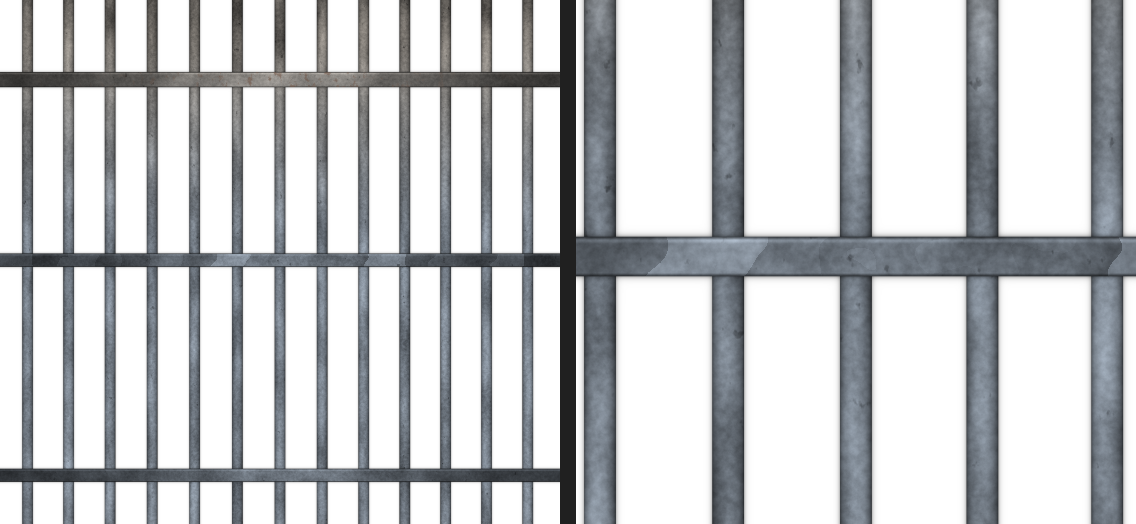
Left: the whole. Right: its middle third, enlarged.
Write a Shadertoy shader that draws this pattern.

```glsl
// Weathered steel bars crossed by three flat rails on a white ground.

const float BAR_COUNT = 13.0;
const float BAR_FIRST = 0.0528;
const float BAR_STEP = 0.0797;
const float BAR_HALF = 0.0101;
const int RAIL_COUNT = 3;
// Each rail: centre height, half thickness
const vec2 RAILS[RAIL_COUNT] = vec2[](
    vec2(0.0930, 0.0124), vec2(0.5035, 0.0126), vec2(0.8480, 0.0143));

float hash(vec2 cell) {
    vec3 q = fract(cell.xyx * vec3(0.1031, 0.1030, 0.0973));
    q += dot(q, q.yzx + 33.33);
    return fract((q.x + q.y) * q.z);
}

float cornerSlope(vec2 cell, vec2 offset) {
    float angle = 6.2832 * hash(cell);
    return dot(vec2(cos(angle), sin(angle)), offset);
}

float gradientNoise(vec2 p) {
    vec2 i = floor(p), f = p - i;
    vec2 w = f * f * f * (f * (f * 6.0 - 15.0) + 10.0);
    vec2 e = vec2(0.0, 1.0);
    float low = mix(cornerSlope(i, f), cornerSlope(i + e.yx, f - e.yx), w.x);
    float high = mix(cornerSlope(i + e, f - e), cornerSlope(i + 1.0, f - 1.0), w.x);
    return mix(low, high, w.y);
}

float fbm(vec2 p) {
    float sum = 0.0, gain = 0.6;
    for (int i = 0; i < 4; i++) {
        sum += gain * gradientNoise(p);
        p = mat2(1.6, 1.2, -1.2, 1.6) * p + 7.3;
        gain *= 0.55;
    }
    return sum;
}

// Coverage of a shape from its signed distance
float cover(float d, float pixel) {
    return 1.0 - smoothstep(-0.6 * pixel, 0.6 * pixel, d);
}

float softShadow(float d, float strength, float reach) {
    return 1.0 - strength * exp(-max(d, 0.0) / reach);
}

// Cool steel low down, warmer and browner near the top
vec3 steelTint(float tone, float height) {
    vec3 cool = vec3(0.93, 1.0, 1.08), warm = vec3(1.04, 1.0, 0.95);
    return tone * mix(cool, warm, smoothstep(0.5, 0.95, height));
}

float barCentre(float index) {
    return BAR_FIRST + BAR_STEP * index + 0.001 + 0.0031 * sin(0.6 * (index - 4.6));
}

// Broad stains, fine grain and dark pits
float wear(vec2 p, vec2 stainScale, float seed) {
    float stain = fbm(p * stainScale + seed * 17.3);
    float grain = fbm(p * 170.0 + seed * 5.1);
    float pits = smoothstep(0.3, 0.5, fbm(p * vec2(85.0, 60.0) + seed * 9.7));
    return 0.27 * stain + 0.12 * grain - 0.13 * pits;
}

vec3 barColor(vec2 p, float across, float index) {
    float tone = 0.47 + 0.07 * (hash(vec2(index, 3.0)) - 0.5);
    tone += wear(p, vec2(24.0, 9.0), index + 1.0);
    // Grimy upper ends, reaching down a different length on each bar
    float grimeStart = 0.96 - 0.09 * hash(vec2(index, 8.0));
    tone -= 0.13 * smoothstep(grimeStart - 0.02, grimeStart + 0.05, p.y);
    float roundness = sqrt(max(1.0 - across * across, 0.0));
    tone *= mix(0.32, 1.1, roundness) - 0.06 * across;
    return steelTint(clamp(tone, 0.08, 0.8), p.y);
}

vec3 railColor(vec2 p, float along, float across, float index, float edge) {
    float middle = exp(-pow((along - 0.51) / 0.27, 2.0));
    float peak = 0.44 + 0.06 * index;
    float tone = mix(0.21, peak, middle);
    tone += wear(p, vec2(13.0, 20.0), index + 31.0) * mix(0.45, 0.9, middle);
    // Blotchy repaired patches on the middle rail
    float patchCell = floor(p.x * 17.0 + 0.8 * gradientNoise(p * 32.0));
    float patched = 1.0 - min(abs(index - 1.0), 1.0);
    tone += 0.17 * patched * (hash(vec2(patchCell, 4.0)) - 0.5);
    // Thin dark outline with a pale bevel below the upper edge
    tone += 0.10 * smoothstep(0.62, 0.8, across);
    tone *= mix(0.45, 1.0, smoothstep(0.0, 0.0024, edge));
    vec3 color = steelTint(clamp(tone, 0.08, 0.82), p.y);
    // Rust flecks on the top rail
    float rust = smoothstep(0.12, 0.35, fbm(p * vec2(60.0, 45.0) + 40.0));
    rust *= middle * smoothstep(1.0, 2.0, index);
    return mix(color, vec3(0.43, 0.32, 0.26), 0.55 * rust);
}

void mainImage(out vec4 fragColor, in vec2 fragCoord) {
    vec2 p = fragCoord / iResolution.y;
    float pixel = 1.0 / iResolution.y;
    vec3 color = vec3(1.0);

    // Upright bars
    for (float i = 0.0; i < BAR_COUNT; i++) {
        float x = p.x - barCentre(i);
        float d = abs(x) - BAR_HALF;
        color *= softShadow(d, 0.32, 0.0012);
        if (d < pixel) color = mix(color, barColor(p, x / BAR_HALF, i), cover(d, pixel));
    }

    // Rails in front, each casting a short shadow
    for (int i = 0; i < RAIL_COUNT; i++) {
        float y = p.y - RAILS[i].x;
        float d = abs(y) - RAILS[i].y;
        color *= softShadow(d, 0.36, 0.0014);
        if (d < pixel) {
            float along = fragCoord.x / iResolution.x;
            vec3 rail = railColor(p, along, y / RAILS[i].y, float(i), -d);
            color = mix(color, rail, cover(d, pixel));
        }
    }
    fragColor = vec4(color, 1.0);
}
```
